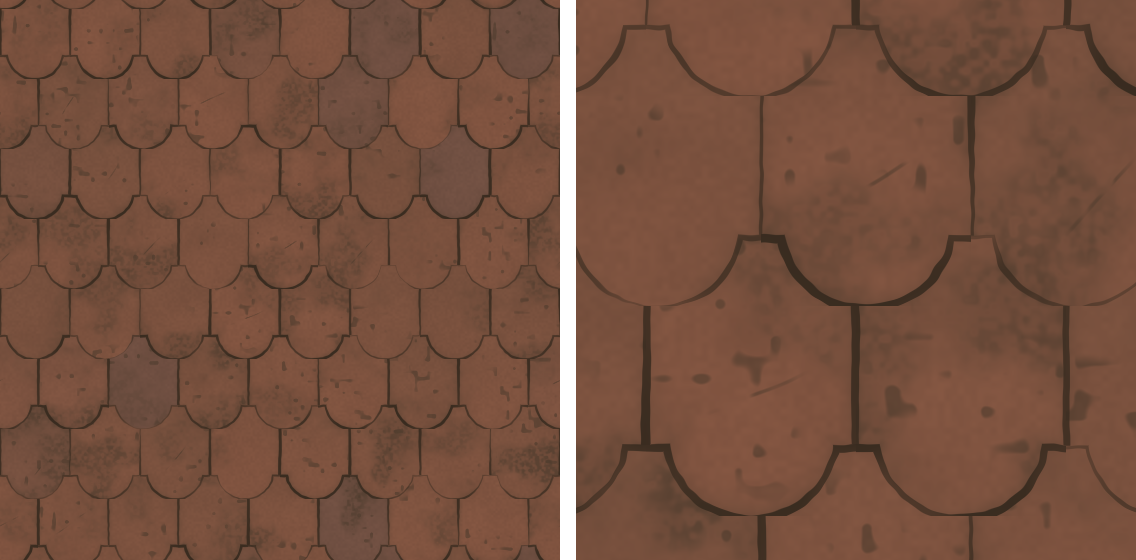
Left: the whole. Right: its middle third, enlarged.
Reproduce this texture procedurally as a WebGL 1 fragment shader.

```glsl
precision highp float;
// Weathered clay roof of overlapping round-ended tiles, seamless in both directions.

#define TILES 8.0          // tiles across and rows down
#define ROW_SHIFT 0.55     // sideways shift of every other row, in tiles
#define ROW_PHASE 0.125    // height of the lowest tile tips, in tiles
#define TIP_RADIUS 0.40    // radius of the round end
#define SHOULDER 0.335     // height of the notch above the tip
#define GRIME_AMOUNT 0.55
#define CLAY vec3(0.505, 0.328, 0.250)
#define BROWN vec3(0.452, 0.308, 0.236)
#define MAUVE vec3(0.435, 0.312, 0.262)
#define GRIME vec3(0.290, 0.225, 0.170)
#define GAP vec3(0.215, 0.165, 0.120)

uniform vec2 u_resolution;

float hash(vec2 p) {
  vec3 a = fract(p.xyx * 0.1031);
  a += dot(a, a.yzx + 33.33);
  return fract((a.x + a.y) * a.z);
}

// Value noise that wraps over the canvas; freq is a whole number.
float noise(vec2 uv, float freq) {
  vec2 p = uv * freq, i = floor(p), f = fract(p);
  f = f * f * (3.0 - 2.0 * f);
  vec2 a = mod(i, freq), b = mod(i + 1.0, freq);
  return mix(mix(hash(a), hash(vec2(b.x, a.y)), f.x),
             mix(hash(vec2(a.x, b.y)), hash(b), f.x), f.y);
}

float fbm(vec2 uv, float freq) {
  float sum = 0.0, gain = 0.5;
  for (int i = 0; i < 4; i++) {
    sum += gain * noise(uv, freq);
    uv += 0.37;
    freq *= 2.0;
    gain *= 0.5;
  }
  return sum / 0.9375;
}

// Sideways position in tiles, measured from the left joint of column 0.
float rowX(float x, float row) {
  return x - ROW_SHIFT * mod(row + 1.0, 2.0);
}

// Signed distance to the lower outline: round tip below square shoulders.
float outline(vec2 p) {
  return min(length(p - vec2(0.0, TIP_RADIUS)) - TIP_RADIUS, SHOULDER - p.y);
}

// Clay colour of one tile; height is measured from its tip.
vec3 surface(vec2 uv, float x, float row, float height) {
  vec2 id = mod(vec2(floor(x), row), TILES);
  vec2 local = vec2(fract(x) - 0.5, height - 0.6);
  float tone = hash(id + 3.0), tint = hash(id + 17.0), dirt = hash(id + 41.0);
  vec2 st = uv + vec2(tone, dirt);

  vec3 color = mix(CLAY, BROWN, 0.6 * tone * tone + 0.22 * smoothstep(0.4, 1.2, height));
  color = mix(color, MAUVE, 0.85 * smoothstep(0.78, 0.92, tint));
  color *= 0.96 + 0.08 * fbm(st, 20.0);

  // stippled grime in soft patches
  float patches = smoothstep(0.48, 0.78, fbm(st, 14.0));
  float stipple = smoothstep(0.25, 0.8, 0.5 * noise(uv, 170.0) + 0.5 * noise(uv, 256.0));
  color = mix(color, GRIME, GRIME_AMOUNT * patches * (0.25 + 0.75 * dirt) * (0.4 + 0.9 * stipple));

  // one faint broken scratch on a few tiles
  float angle = 0.3 + 0.7 * tone;
  vec2 dir = vec2(cos(angle), sin(angle));
  float across = dot(local, vec2(-dir.y, dir.x)) + 0.3 * (dirt - 0.5) + 0.03 * noise(st, 30.0);
  float scratch = (1.0 - smoothstep(0.003, 0.014, abs(across)))
                * (1.0 - smoothstep(0.12, 0.3, abs(dot(local, dir))))
                * smoothstep(0.35, 0.65, noise(st, 70.0)) * step(0.72, hash(id + 67.0));
  color = mix(color, GRIME, 0.5 * scratch);

  // small dark pits and fine grain
  float pits = smoothstep(0.76, 0.9, noise(st, 90.0)) * smoothstep(0.58, 0.75, noise(st, 18.0));
  color = mix(color, GRIME, 0.55 * pits);
  return color * (0.975 + 0.05 * noise(uv, 256.0));
}

void main() {
  vec2 uv = gl_FragCoord.xy / u_resolution;
  vec2 q = uv * TILES + vec2(0.0, ROW_PHASE);
  float px = TILES / u_resolution.y;
  float row = floor(q.y), height = fract(q.y);
  float frontX = rowX(q.x, row), backX = rowX(q.x, row - 1.0);
  float rough = noise(uv, 128.0) - 0.5, drift = noise(uv, 24.0);

  // the upper row covers the row below it
  float d = outline(vec2(fract(frontX) - 0.5, height)) + 0.012 * rough;
  vec3 color = mix(surface(uv, frontX, row, height),
                   surface(uv, backX, row - 1.0, height + 1.0),
                   smoothstep(-px, px, d));

  // upright joints, tapered and uneven
  vec2 jointId = mod(vec2(floor(frontX + 0.5), row), TILES);
  float joint = abs(fract(frontX + 0.5) - 0.5 + 0.012 * (drift - 0.5) + 0.008 * rough);
  float taper = mix(hash(jointId + 5.0), hash(jointId + 29.0), smoothstep(SHOULDER, 1.0, height));
  float jointWidth = 0.005 + 0.019 * taper;
  float body = smoothstep(SHOULDER - px, SHOULDER + px, height);
  float seam = (1.0 - smoothstep(jointWidth - 0.7 * px, jointWidth + 0.7 * px, joint)) * body;
  float soot = exp(-joint * 28.0) * body;

  // shadow line under each tip, heavy on some tiles and faint on others
  vec2 tileId = mod(vec2(floor(frontX), row), TILES);
  float weight = clamp(0.75 * hash(tileId + 53.0) + 0.9 * drift - 0.25, 0.0, 1.0);
  float lipWidth = 0.005 + 0.015 * weight;
  float lip = 1.0 - smoothstep(lipWidth - 0.7 * px, lipWidth + 0.7 * px, abs(d - 0.6 * lipWidth));
  soot = max(soot, weight * exp(-abs(d) * 24.0));

  color = mix(color, GRIME, 0.32 * soot * (0.4 + drift));
  color = mix(color, GAP, max(seam * (0.55 + 0.4 * taper), lip * (0.3 + 0.65 * weight)));
  gl_FragColor = vec4(color, 1.0);
}
```
